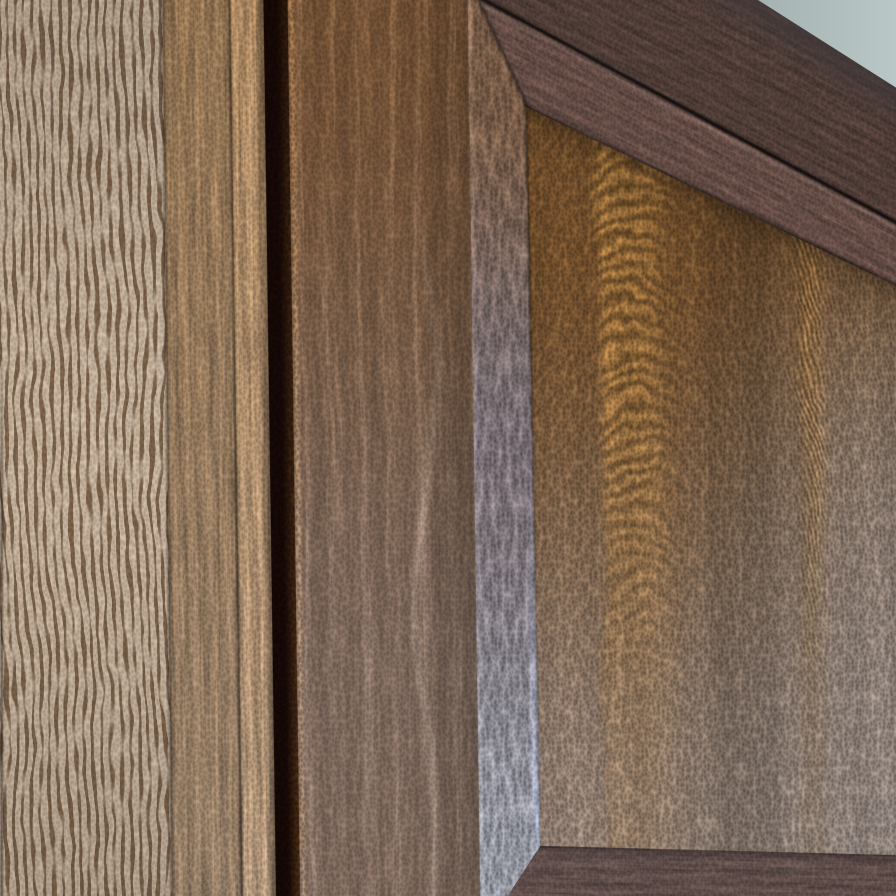
Write a WebGL 2 fragment shader that draws this texture.

```glsl
#version 300 es
precision highp float;
uniform vec2 u_resolution;
out vec4 fragColor;

#define RIDGE_COLOR vec3(0.74, 0.67, 0.59)
#define FURROW_COLOR vec3(0.41, 0.31, 0.22)
#define GAP_COLOR vec3(0.08, 0.03, 0.02)
#define GOLD_COLOR vec3(0.62, 0.45, 0.23)
#define RAIL_COLOR vec3(0.34, 0.26, 0.235)
#define SKY_COLOR vec3(0.73, 0.78, 0.78)
#define FURROWS 96.0
#define PORE_DEPTH 0.30

vec2 hash2(vec2 p) {
  return fract(sin(vec2(dot(p, vec2(127.1, 311.7)), dot(p, vec2(269.5, 183.3)))) * 4375.85);
}

// Cellular noise, roughly centred on zero
float cell(vec2 p) {
  vec2 base = floor(p), f = p - base;
  float nearest = 1.0;
  for (int j = -1; j <= 1; j++)
    for (int i = -1; i <= 1; i++) {
      vec2 o = vec2(i, j);
      nearest = min(nearest, length(o + hash2(base + o) - f));
    }
  return nearest - 0.45;
}

// Layered sines, in about -1..1
float sway(vec2 p) {
  float sum = 0.0, amp = 0.5;
  for (int i = 0; i < 4; i++) {
    sum += amp * sin(p.x + 1.7 * sin(p.y + float(i)));
    p = mat2(1.5, 1.1, -1.1, 1.5) * p + 2.3;
    amp *= 0.6;
  }
  return sum;
}

float after(float signedDist) {
  float w = 0.8 / u_resolution.y;
  return smoothstep(-w, w, signedDist);
}

float line(float dist, float width) {
  return exp(-dist * dist / (width * width));
}

// Deeply brushed boards left of the gap
vec3 brushedBoard(vec2 p, float speck) {
  float bend = 0.8 * sway(vec2(p.x * 9.0, p.y * 5.0)) + 0.25 * sway(p * vec2(40.0, 28.0));
  float wave = sin(6.2832 * (p.x * FURROWS * 1.05 + bend - p.y * 2.5));
  float broken = cell(vec2(p.x * 150.0 + bend, p.y * 22.0));
  float furrow = smoothstep(-0.1, 0.9, wave + broken * 2.0);
  vec3 c = mix(RIDGE_COLOR, FURROW_COLOR, furrow * 0.85);
  c *= 0.91 + 0.11 * line(p.y - 0.5, 0.35);
  return c * (1.0 + 0.25 * speck);
}

vec3 moulding(vec2 p, float x, float speck) {
  float grain = sway(vec2(x * 330.0, p.y * 6.0)) + 2.0 * cell(vec2(x * 230.0, p.y * 13.0));
  vec3 c = mix(vec3(0.57, 0.45, 0.32), vec3(0.58, 0.49, 0.40), p.y);
  return c * (1.0 - 0.13 * grain + 0.3 * speck);
}

// Smooth upright with pale wavering streaks
vec3 stile(vec2 p, float x, float speck) {
  vec3 c = mix(vec3(0.45, 0.32, 0.21), vec3(0.49, 0.41, 0.36), smoothstep(0.0, 0.8, p.y));
  float wander = 0.004 * sway(vec2(p.y * 8.0, x * 8.0));
  float streaks = sway(vec2((x + wander) * 190.0, p.y * 3.0));
  float heart = 0.475 + 0.011 * cos(12.8 * (p.y - 0.43)) + wander;
  c *= 1.0 + 0.09 * streaks - 0.14 * smoothstep(0.455, 0.50, x);
  c += 0.08 * line(p.x - heart, 0.006) * smoothstep(0.1, 0.5, p.y);
  c += 0.035 * smoothstep(0.3, 0.8, streaks);
  return c * (1.0 + PORE_DEPTH * (speck + 0.7 * cell(vec2(x * 170.0, p.y * 24.0))));
}

vec3 bevel(vec2 p, float speck) {
  vec3 c = mix(vec3(0.47, 0.36, 0.28), vec3(0.48, 0.44, 0.46), smoothstep(0.1, 0.5, p.y));
  c = mix(c, vec3(0.59, 0.60, 0.64), smoothstep(0.5, 1.0, p.y));
  float pores = cell(vec2(p.x * 160.0, p.y * 32.0));
  return c * (1.0 + 0.5 * pores + 0.35 * speck);
}

// Quartered panel with gold ray figure
vec3 figuredPanel(vec2 p, float speck) {
  float low = smoothstep(0.25, 0.95, p.y);
  vec3 c = mix(vec3(0.44, 0.305, 0.17), vec3(0.56, 0.49, 0.44), low);
  c = mix(c, vec3(0.55, 0.52, 0.51), 0.6 * smoothstep(0.72, 1.0, p.x) * smoothstep(0.1, 0.6, p.y));
  float drift = 0.006 * sway(p.yx * vec2(9.0, 14.0));
  float bandX = p.x + drift - 0.015 * p.y;
  float band = smoothstep(0.655, 0.67, bandX) * (1.0 - smoothstep(0.70, 0.77, bandX));
  float sideBand = line(bandX - 0.897, 0.015);
  float strength = 1.0 - smoothstep(0.35, 0.95, p.y);
  c = mix(c, GOLD_COLOR, 0.55 * (band + 0.7 * sideBand) * (0.3 + 0.7 * strength));
  c *= 1.0 - 0.14 * line(p.x - 0.83, 0.055);
  float arch = p.y - 9.0 * pow(bandX - 0.70, 2.0) + 0.012 * sway(p * vec2(28.0, 24.0));
  float rays = sin(arch * 330.0 + 2.0 * sway(p * 45.0));
  c *= 1.0 + 0.16 * rays * strength * (band + sideBand + 0.25);
  c *= 1.0 + 0.06 * sway(vec2(p.x * 130.0, p.y * 4.0));
  return c * (1.0 + PORE_DEPTH * (1.3 * speck + cell(vec2(p.x * 190.0, p.y * 50.0))));
}

vec3 rail(vec2 p, float slope, float speck) {
  float across = p.y - slope * p.x;
  float grain = sway(vec2(across * 420.0, p.x * 9.0)) + 2.0 * cell(vec2(p.x * 28.0, across * 190.0));
  return RAIL_COLOR * (1.0 + 0.12 * grain + 0.3 * speck);
}

void main() {
  vec2 uv = gl_FragCoord.xy / u_resolution;
  vec2 p = vec2(uv.x, 1.0 - uv.y); // y measured downwards
  float speck = cell(p * vec2(260.0, 190.0));
  float x = p.x - 0.014 * p.y; // straightens the leaning uprights

  // Boards and gap
  vec3 c = brushedBoard(p, speck);
  c *= 1.0 - 0.4 * line(p.x - 0.002, 0.002) * smoothstep(0.3, 0.6, p.y);
  float mouldEdge = p.x - mix(0.182, 0.192, p.y);
  c = mix(c, moulding(p, x, speck), after(mouldEdge));
  c *= 1.0 - 0.35 * line(mouldEdge, 0.0025);
  c *= 1.0 + 0.17 * after(x - 0.257) - 0.4 * line(x - 0.256, 0.0022);
  c *= 1.0 - 0.35 * smoothstep(0.282, 0.294, x);
  vec3 gap = mix(GAP_COLOR, vec3(0.25, 0.15, 0.07), smoothstep(0.306, 0.321, x) * (0.5 + 0.5 * p.y));
  c = mix(c, gap * (1.0 + 0.6 * speck), after(x - 0.294));

  // Upright and its bevel
  c = mix(c, stile(p, x, speck), after(x - 0.321));
  c += vec3(0.20, 0.16, 0.10) * line(x - 0.325, 0.003) * (0.7 + speck);
  float bevelEdge = x - 0.522;
  c = mix(c, bevel(p, speck), after(bevelEdge));
  c += 0.07 * line(bevelEdge - 0.002, 0.003);

  // Panel with contact shadows
  float panelEdge = p.x - mix(0.585, 0.604, p.y);
  float railEdge = 0.120 + 0.484 * (p.x - 0.5885) - p.y;
  vec3 panel = figuredPanel(p, speck);
  panel *= 1.0 - 0.3 * exp(-max(-railEdge, 0.0) * 45.0);
  c = mix(c, panel, after(panelEdge));
  c *= 1.0 - 0.4 * line(panelEdge, 0.002) * (1.0 - 0.7 * p.y);
  c += vec3(0.10, 0.12, 0.16) * line(panelEdge + 0.004, 0.004) * smoothstep(0.4, 0.9, p.y);

  // Top rail, groove and daylight
  float topMitre = p.x - 0.534 - 0.457 * p.y;
  float groove = 0.54 * (p.x - 0.540) - p.y;
  float topEdge = 0.635 * (p.x - 0.846) - p.y;
  vec3 top = rail(p, 0.52, speck) * mix(1.15, 0.92, after(groove));
  top = mix(top, vec3(0.24, 0.22, 0.23), 0.6 * smoothstep(-0.06, 0.0, topEdge));
  top *= 1.0 - 0.75 * line(groove, 0.003);
  top *= 1.0 - 0.5 * line(railEdge, 0.004);
  top += 0.06 * line(groove + 0.007, 0.003);
  float topMask = after(railEdge) * after(topMitre);
  c = mix(c, top, topMask);
  c *= 1.0 - 0.35 * line(topMitre, 0.003) * after(railEdge);
  c = mix(c, SKY_COLOR - 0.08 * (1.0 - p.x) / 0.15, after(topEdge));

  // Bottom rail
  float bottomEdge = p.y - 0.944 - 0.026 * (p.x - 0.603);
  float bottomMitre = p.x - 0.603 + 0.65 * (p.y - 0.944);
  vec3 bottom = rail(p, 0.026, speck) * vec3(1.1, 1.17, 1.24);
  bottom *= 1.0 - 0.3 * line(bottomEdge, 0.005);
  c = mix(c, bottom, after(bottomEdge) * after(bottomMitre));
  fragColor = vec4(clamp(c, 0.0, 1.0), 1.0);
}
```
